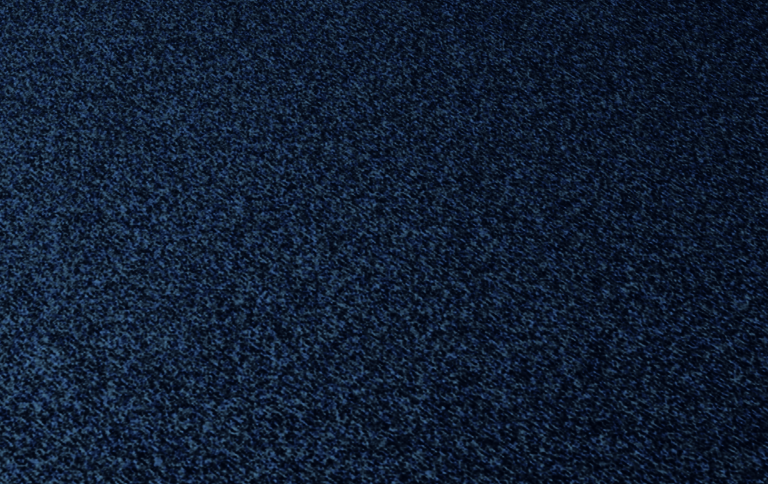
Reproduce this texture procedurally as a WebGL 2 fragment shader.

```glsl
#version 300 es
precision highp float;
// Dark indigo denim: fine diagonal twill with grainy yarn, lit from the left.

uniform vec2 u_resolution;
out vec4 fragColor;

// Sizes are fractions of the canvas height.
const float TWILL_ANGLE = -0.60;               // ribs fall towards the right
const float RIB_PERIOD = 0.0098;
const vec2 YARN_SIZE = vec2(0.0076, 0.0045);   // along and across a rib
const vec2 FLECK_SIZE = vec2(0.0044, 0.0038);
const float MOTTLE_SIZE = 0.024;
const float RECESSION = 0.32;                  // weave gets finer towards the top

const float RIB_GAIN = 0.26;
const float YARN_GAIN = 1.22;
const float FLECK_GAIN = 0.95;
const float MOTTLE_GAIN = 0.08;
const float TOP_CONTRAST = 0.86;
const float BOTTOM_CONTRAST = 1.10;

const float MID_TONE = 0.096;
const float LIGHT_LEFT = 0.42;                 // log exposure at each side
const float LIGHT_RIGHT = -0.36;
const float VERTICAL_FALLOFF = 0.55;
const vec3 DYE_BASE = vec3(-0.010, 0.0, 0.043);
const vec3 DYE_SLOPE = vec3(0.65, 1.0, 1.2);
const vec3 INDIGO_TINT = vec3(-0.006, 0.0, 0.052);
const int SAMPLES = 2;                         // per axis, for antialiasing

float hash(ivec2 cell, uint seed) {
    uvec2 q = uvec2(cell) * uvec2(1597u, 3571u);
    uint h = (q.x ^ (q.y << 11u)) + seed * 7919u;
    h = h * 74779u + 28913u;
    h = ((h >> ((h >> 28u) + 4u)) ^ h) * 27781u;
    h = ((h >> 15u) ^ h) * 50261u;
    return float((h >> 8u) & 65535u) / 65535.0;
}

float valueNoise(vec2 p, uint seed) {
    ivec2 cell = ivec2(floor(p));
    vec2 f = fract(p);
    f = f * f * (3.0 - 2.0 * f);
    float low = mix(hash(cell, seed), hash(cell + ivec2(1, 0), seed), f.x);
    float high = mix(hash(cell + ivec2(0, 1), seed), hash(cell + ivec2(1, 1), seed), f.x);
    return mix(low, high, f.y);
}

float signedNoise(vec2 p, uint seed) {
    return 2.0 * valueNoise(p, seed) - 1.0;
}

// Maps the canvas onto cloth that recedes upwards.
vec2 clothPosition(vec2 p, float aspect) {
    float depth = 1.0 - RECESSION * p.y;
    return vec2((p.x - 0.5 * aspect) / depth, -log(depth) / RECESSION);
}

vec3 denim(vec2 uv, float aspect) {
    vec2 cloth = clothPosition(vec2(uv.x * aspect, uv.y), aspect);
    float c = cos(TWILL_ANGLE);
    float s = sin(TWILL_ANGLE);
    vec2 twill = vec2(c * cloth.x + s * cloth.y, c * cloth.y - s * cloth.x);

    // Weave relief: wavering ribs, short yarn strokes, flecks and soft mottling
    float waver = signedNoise(twill / (3.0 * YARN_SIZE), 1u);
    float rib = sin(6.2832 * twill.y / RIB_PERIOD + 2.2 * waver);
    float relief = RIB_GAIN * rib
        + YARN_GAIN * signedNoise(twill / YARN_SIZE, 2u)
        + FLECK_GAIN * signedNoise(cloth / FLECK_SIZE, 3u)
        + MOTTLE_GAIN * signedNoise(cloth / MOTTLE_SIZE, 4u);
    relief *= mix(BOTTOM_CONTRAST, TOP_CONTRAST, uv.y);

    // Side light, strongest a little above the middle
    float rise = uv.y - 0.52;
    float exposure = mix(LIGHT_LEFT, LIGHT_RIGHT, uv.x)
        + 0.05 - VERTICAL_FALLOFF * rise * rise;
    float tone = MID_TONE * exp(exposure + relief);
    tone = tone / (1.0 + 0.35 * max(tone - 0.2, 0.0) / 0.2);

    // Dye: grey-blue thread with small patches of purer indigo
    float indigo = smoothstep(0.50, 0.66, valueNoise(twill / (1.4 * YARN_SIZE), 5u));
    vec3 colour = DYE_BASE + DYE_SLOPE * tone;
    colour += INDIGO_TINT * indigo * smoothstep(0.03, 0.10, tone);
    return clamp(colour, 0.0, 1.0);
}

void main() {
    float aspect = u_resolution.x / u_resolution.y;
    vec3 total = vec3(0.0);
    for (int j = 0; j < SAMPLES; j++) {
        for (int i = 0; i < SAMPLES; i++) {
            vec2 offset = (vec2(i, j) + 0.5) / float(SAMPLES) - 0.5;
            total += denim((gl_FragCoord.xy + offset) / u_resolution, aspect);
        }
    }
    fragColor = vec4(total / float(SAMPLES * SAMPLES), 1.0);
}
```
